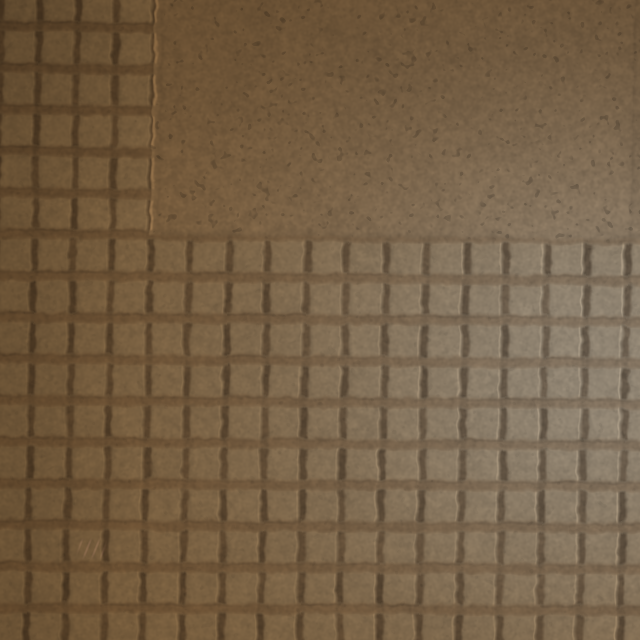
This texture is drawn by a WebGL 2 fragment shader. Its source:

```glsl
#version 300 es
precision highp float;
// Embossed tan plastic: a slightly skewed grid of raised square studs wraps
// around a smooth, pitted panel. Grid distances give grooves and lit rims;
// a soft glow from the right and layered value noise add light and grain.
uniform vec2 u_resolution;
out vec4 fragColor;

float hash(vec2 p) {
    vec3 q = fract(vec3(p.xyx) * 0.1031);
    q += dot(q, q.yzx + 33.33);
    return fract((q.x + q.y) * q.z);
}

float noise(vec2 p) {
    vec2 i = floor(p), f = fract(p);
    f = f * f * (3.0 - 2.0 * f);
    return mix(mix(hash(i), hash(i + vec2(1, 0)), f.x),
               mix(hash(i + vec2(0, 1)), hash(i + vec2(1, 1)), f.x), f.y);
}

// Two noise lattices at different angles, so that no axis shows
float roundNoise(vec2 p) {
    vec2 a = mat2(0.82, 0.57, -0.57, 0.82) * p;
    vec2 b = mat2(0.94, -0.34, 0.34, 0.94) * p;
    return 0.5 + 0.72 * (noise(a + 31.0) + noise(b + 87.0) - 1.0);
}

// Soft band of a given half width around zero
float band(float d, float halfWidth, float blur) {
    return 1.0 - smoothstep(halfWidth - blur, halfWidth + blur, abs(d));
}

// Column and row coordinates; grooves lie on the integers
vec2 gridCoord(vec2 p) {
    float down = 1.0 - p.y;
    float c = (p.x + 0.021 * (down - 0.404) - 0.054) / 0.0603;
    float r = (down - 0.3652 - 0.0088 * p.x) / (0.0649 - 0.0005 * p.x);
    return vec2(c - 0.00162 * c * c, r);
}

// Warm base colour with a cool glow from the right
vec3 baseLight(vec2 p) {
    vec2 d = (p - vec2(0.97, 0.42)) / vec2(0.55, 0.47);
    vec3 c = mix(vec3(0.445, 0.333, 0.205), vec3(0.550, 0.493, 0.420), exp(-dot(d, d)));
    c *= mix(0.90, 1.0, smoothstep(0.0, 0.25, p.x));
    return c * (1.0 - 0.09 * smoothstep(0.65, 1.0, p.y));
}

void main() {
    vec2 p = gl_FragCoord.xy / u_resolution;
    vec2 wobble = vec2(roundNoise(p * 85.0), roundNoise(p * 85.0 + 40.0)) - 0.5;
    vec2 g = gridCoord(p + wobble * 0.0040);
    vec2 line = floor(g + 0.5);
    vec2 jitter = vec2(hash(vec2(line.x, floor(g.y))), hash(vec2(floor(g.x), line.y) + 70.0));
    vec2 d = (fract(g + 0.5) - 0.5) * vec2(0.0615, 0.0646) + (jitter - 0.5) * 0.0022;
    vec3 light = baseLight(p);

    // Grooves: separate dark bars between columns, broad dim troughs between rows
    float rowGroove = band(d.y, 0.0080, 0.0050);
    float wear = mix(0.75, 1.15, hash(vec2(line.x, floor(g.y)) + 50.0));
    float bar = 1.0 - 0.85 * band(d.y, 0.0085, 0.0030);
    float colGroove = band(d.x, 0.0050, 0.0030) * bar;
    float upperLeft = (1.0 - smoothstep(0.2, 0.4, p.x)) * smoothstep(0.55, 0.7, p.y);
    float shade = 1.05 - (0.125 + 0.05 * upperLeft) * rowGroove - 0.28 * wear * colGroove;
    shade -= 0.05 * band(d.x, 0.0090, 0.0040) * bar;
    shade -= 0.07 * band(d.y + 0.0055, 0.0020, 0.0022) * mix(0.3, 1.4, jitter.y);

    // Lit rim on the right side of each stud, faint rim below
    float rim = band(d.x + 0.0088, 0.0012, 0.0017) * bar;
    shade += rim * mix(0.06, 0.20, p.x) * wear;
    shade += 0.035 * band(d.y - 0.010, 0.001, 0.002) * (1.0 - colGroove);

    // Smooth panel, its bright left rim and soft borders
    float panel = smoothstep(2.93, 2.99, g.x) * (1.0 - smoothstep(-0.06, 0.06, g.y));
    float flatShade = 1.0 - 0.06 * band(g.x - 3.17, 0.05, 0.08);
    flatShade -= 0.05 * band(g.y, 0.10, 0.14) + 0.08 * band(g.x - 15.05, 0.03, 0.06);
    flatShade -= 0.04 * smoothstep(15.0, 15.12, g.x);
    flatShade += 0.27 * band(g.x - 3.01, 0.03, 0.04) * bar;
    shade = mix(shade, flatShade, panel);

    // Rounded grain on all surfaces, with small dark pores on the panel
    float grain = roundNoise(p * 125.0) * 0.5 + roundNoise(p * 230.0 + 17.0) * 0.5 - 0.5;
    shade += grain * mix(0.15, 0.17, panel) + (noise(p * 22.0) - 0.5) * 0.03;
    float pores = smoothstep(0.78, 1.0, roundNoise(p * 140.0 + 9.0));
    shade -= pores * mix(0.04, 0.15, panel);
    vec3 color = light * shade;

    // Studs lean grey, grooves brown; a small pale scuff marks one stud
    float groove = max(rowGroove, colGroove);
    vec3 studTint = mix(vec3(0.985, 1.01, 1.03), vec3(1.0, 0.98, 0.96), groove);
    color *= mix(studTint, vec3(1), panel);
    vec2 s = p - vec2(0.143, 0.143);
    float scuff = band(fract((s.x - 0.4 * s.y) * 75.0) - 0.5, 0.12, 0.12);
    scuff *= band(s.x, 0.020, 0.006) * band(s.y, 0.013, 0.006);
    color += vec3(0.08, 0.055, 0.06) * scuff;

    fragColor = vec4(clamp(color, 0.0, 1.0), 1.0);
}
```
